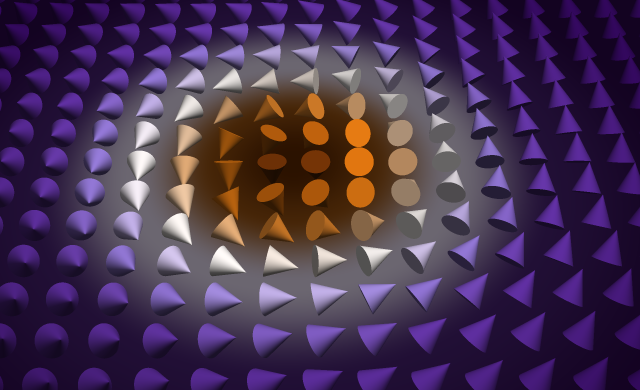
This pattern is drawn by a WebGL 2 fragment shader. Its source:

```glsl
#version 300 es
precision highp float;
// A tilted lattice of cones twisting through a glowing vortex, amber inside and violet outside.
uniform vec2 u_resolution;
out vec4 fragColor;

const float FOCAL = 2.298;      // in canvas heights
const float DISTANCE = 19.8;    // camera to plane, in lattice steps
const float TILT = 0.7071;      // sine and cosine of the 45 degree tilt
const float RADIUS = 0.335;
const float HEIGHT = 0.68;
const vec2 LATTICE_SHIFT = vec2(-0.1, 0.08);
const vec2 VORTEX = vec2(-0.5, 1.0);

// Screen position to lattice coordinates on the tilted plane
vec2 screenToPlane(vec2 p) {
    float y = p.y * DISTANCE / (TILT * (FOCAL - p.y));
    float x = p.x * (DISTANCE + y * TILT) / FOCAL;
    return vec2(x, y) - LATTICE_SHIFT;
}

vec3 coneColor(float r) {
    vec3 c = mix(vec3(0.40, 0.17, 0.02), vec3(0.98, 0.52, 0.07), smoothstep(0.2, 1.8, r));
    c = mix(c, vec3(1.0, 0.98, 0.97), smoothstep(1.7, 3.3, r));
    c = mix(c, vec3(0.58, 0.48, 0.84), smoothstep(3.4, 4.5, r));
    c = mix(c, vec3(0.38, 0.19, 0.64), smoothstep(4.4, 5.8, r));
    return mix(c, vec3(0.20, 0.03, 0.37), smoothstep(5.5, 9.5, r));
}

vec3 floorColor(float r) {
    vec3 c = mix(vec3(0.17, 0.07, 0.0), vec3(0.28, 0.15, 0.03), smoothstep(0.3, 2.2, r));
    c = mix(c, vec3(0.42, 0.40, 0.44), smoothstep(1.8, 3.6, r));
    c = mix(c, vec3(0.13, 0.06, 0.21), smoothstep(3.7, 5.9, r));
    return mix(c, vec3(0.075, 0.01, 0.13), smoothstep(5.5, 9.0, r));
}

// Axis of the cone: tangential swirl that flips from down to up with radius
vec3 coneAxis(vec2 cell, vec2 view) {
    vec2 arm = cell - VORTEX;
    float r = length(arm);
    float polar = 2.0 * atan(pow(3.4 / r, 1.3));
    vec2 swirl = vec2(-arm.y, arm.x) / r * sin(polar);
    float up = cos(polar);
    vec3 d = vec3(swirl.x, TILT * (swirl.y + up), TILT * (up - swirl.y));
    return normalize(vec3(d.xy + view * d.z, d.z - dot(view, d.xy)));
}

// Nearest hit along z: normal in xyz, depth in w
vec4 hitCone(vec2 q, vec3 axis) {
    vec4 hit = vec4(0.0, 0.0, 1.0, -100.0);
    float slope = RADIUS / HEIGHT;
    float k = slope * slope;
    float g = 1.0 + k;
    float t0 = dot(q, axis.xy);
    float a = 1.0 - g * axis.z * axis.z;
    if (abs(a) < 1e-4) a = 1e-4;
    float b = axis.z * (k * HEIGHT - g * t0);
    float c = dot(q, q) - g * t0 * t0 + 2.0 * k * HEIGHT * t0 - k * HEIGHT * HEIGHT;
    float disc = b * b - a * c;
    if (disc > 0.0) {
        for (int i = 0; i < 2; i++) {
            float z = (-b + (i == 0 ? 1.0 : -1.0) * sqrt(disc)) / a;
            float t = t0 + z * axis.z;
            if (t >= 0.0 && t <= HEIGHT && z > hit.w) {
                vec3 radial = normalize(vec3(q, z) - axis * t + 1e-6);
                hit = vec4(normalize(radial + axis * slope), z);
            }
        }
    }
    // Flat base, seen only when the tip points away
    if (axis.z < -1e-3) {
        float z = -t0 / axis.z;
        if (length(vec3(q, z)) < RADIUS && z > hit.w) hit = vec4(-axis, z);
    }
    return hit;
}

vec3 scene(vec2 p) {
    vec2 plane = screenToPlane(p);
    vec3 color = floorColor(length(plane - VORTEX));
    vec3 light = normalize(vec3(0.3, 0.55, 0.78));
    float nearest = -90.0;
    for (int j = -2; j <= 1; j++) {
        for (int i = -1; i <= 1; i++) {
            vec2 cell = floor(plane + 0.5) + vec2(i, j);
            vec2 pos = cell + LATTICE_SHIFT;
            float scale = FOCAL / (DISTANCE + pos.y * TILT);
            vec2 center = vec2(pos.x, pos.y * TILT) * scale;
            vec2 q = (p - center) / scale;
            if (dot(q, q) > 0.6) continue;
            vec4 hit = hitCone(q, coneAxis(cell, center / FOCAL));
            float depth = hit.w - pos.y * TILT;
            if (hit.w > -50.0 && depth > nearest) {
                nearest = depth;
                float diffuse = max(dot(hit.xyz, light), 0.0);
                float fill = max(dot(hit.xyz, vec3(-0.6, 0.2, 0.77)), 0.0);
                vec3 base = coneColor(length(cell - VORTEX));
                color = base * (0.22 + 0.72 * diffuse + 0.14 * fill);
            }
        }
    }
    return min(color, 1.0);
}

void main() {
    // Average a 3 x 3 grid of samples for smooth edges
    vec3 sum = vec3(0.0);
    for (int n = 0; n < 9; n++) {
        vec2 jitter = (vec2(n % 3, n / 3) - 1.0) / 3.0;
        sum += scene((gl_FragCoord.xy + jitter - 0.5 * u_resolution) / u_resolution.y);
    }
    fragColor = vec4(sum / 9.0, 1.0);
}
```
